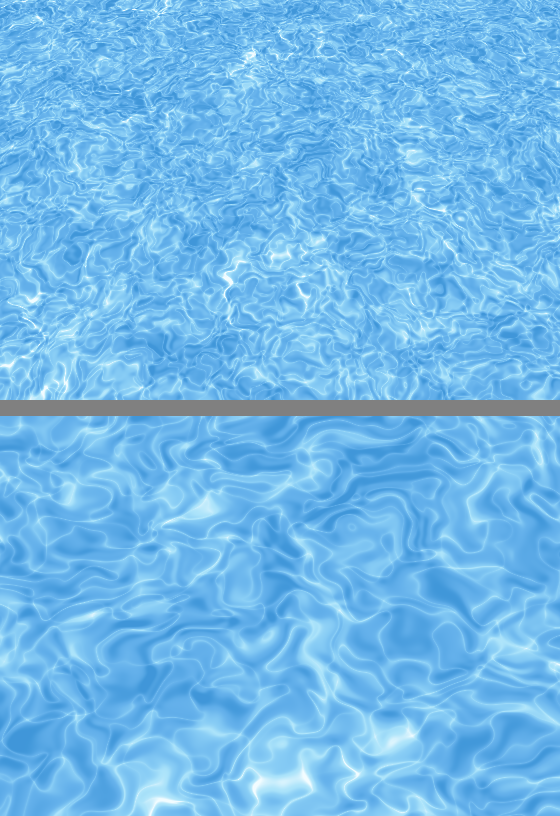
Top, the full canvas; bottom, a detail of the centre.
This texture is drawn by a Shadertoy shader. Its source:

```glsl
const vec3 DEEP  = vec3(0.25, 0.59, 0.85);
const vec3 BODY  = vec3(0.39, 0.69, 0.92);
const vec3 LIGHT = vec3(0.53, 0.80, 0.96);
const vec3 PALE  = vec3(0.67, 0.89, 0.98);
const vec3 GLINT = vec3(0.95, 0.99, 1.00);

const float HORIZON = 2.1;       // height at which the pool would vanish
const float BASE_TONE = 0.42;
const float FAR_DARKENING = 0.10;
const float WEB_SCALE = 4.8;
const float MESH_SCALE = 12.5;
const float THREAD_SCALE = 28.0;
const float RIPPLE_SCALE = 9.0;
const float RIPPLE_BANDS = 17.0;
const float GRAIN_SCALE = 42.0;
const float GLINT_STRENGTH = 0.60;

vec2 hash22(vec2 p) {
    vec3 h = fract(vec3(p.xyx) * vec3(0.1031, 0.1030, 0.0973));
    h += dot(h, h.yzx + 33.33);
    return fract((h.xx + h.yz) * h.zy);
}

float corner(vec2 cell, vec2 offset, vec2 local) {
    return dot(hash22(cell + offset) * 2.0 - 1.0, local - offset);
}

// Gradient noise, centred on zero
float noise(vec2 p) {
    vec2 i = floor(p), f = fract(p);
    vec2 u = f * f * f * (f * (f * 6.0 - 15.0) + 10.0);
    float low  = mix(corner(i, vec2(0, 0), f), corner(i, vec2(1, 0), f), u.x);
    float high = mix(corner(i, vec2(0, 1), f), corner(i, vec2(1, 1), f), u.x);
    return 1.5 * mix(low, high, u.y);
}

vec2 noise2(vec2 p) {
    return vec2(noise(p), noise(p + vec2(37.2, 11.7)));
}

// Bright filament along the zero line of the noise, never thinner than a pixel
float filament(vec2 p, float width) {
    float n = noise(p);
    float w = max(width, 0.5 * fwidth(n));
    return w / (w + abs(n));
}

vec3 waterColor(float tone) {
    vec3 c = mix(DEEP, BODY, smoothstep(-0.05, 0.40, tone));
    c = mix(c, LIGHT, smoothstep(0.34, 0.76, tone));
    c = mix(c, PALE, smoothstep(0.70, 1.02, tone));
    return mix(c, GLINT, smoothstep(0.98, 1.55, tone));
}

void mainImage(out vec4 fragColor, in vec2 fragCoord) {
    vec2 uv = (fragCoord - vec2(0.5 * iResolution.x, 0.0)) / iResolution.y;

    // Perspective of the water plane
    float depth = HORIZON / (HORIZON - uv.y);
    vec2 p = vec2(uv.x, HORIZON) * depth;

    // Refraction bends the filaments at three sizes
    vec2 bent = p + 0.09 * noise2(p * 3.2) + 0.04 * noise2(p * 10.0 + 5.3);
    vec2 fine = bent + 0.022 * noise2(p * 24.0 + 9.1);

    // Caustic nets from coarse to fine
    float web = filament(fine * WEB_SCALE + 3.7, 0.06);
    float mesh = filament(fine * MESH_SCALE + 21.4, 0.09);
    float threads = filament(fine * THREAD_SCALE + 8.9, 0.12);

    // Soft light patches and bundles of parallel ripples
    float patches = 0.14 * noise(p * 2.6 + 14.2) + 0.24 * noise(bent * 8.0 + 2.6);
    float ripples = sin(RIPPLE_BANDS * noise(fine * RIPPLE_SCALE + 31.8));
    float grain = noise(fine * GRAIN_SCALE + 6.4);

    float tone = BASE_TONE - FAR_DARKENING * (uv.y - 0.5) + patches;
    tone += 0.32 * (web - 0.25) + 0.46 * (mesh - 0.35) + 0.58 * (threads - 0.41);
    tone += 0.10 * ripples + 0.34 * grain;

    // Broken highlights where the web focuses the sun
    float focus = smoothstep(0.0, 0.45, noise(p * 2.6 + 47.3));
    tone += GLINT_STRENGTH * focus * smoothstep(0.30, 0.95, web) * (0.15 + 1.3 * threads);

    fragColor = vec4(waterColor(tone), 1.0);
}
```
